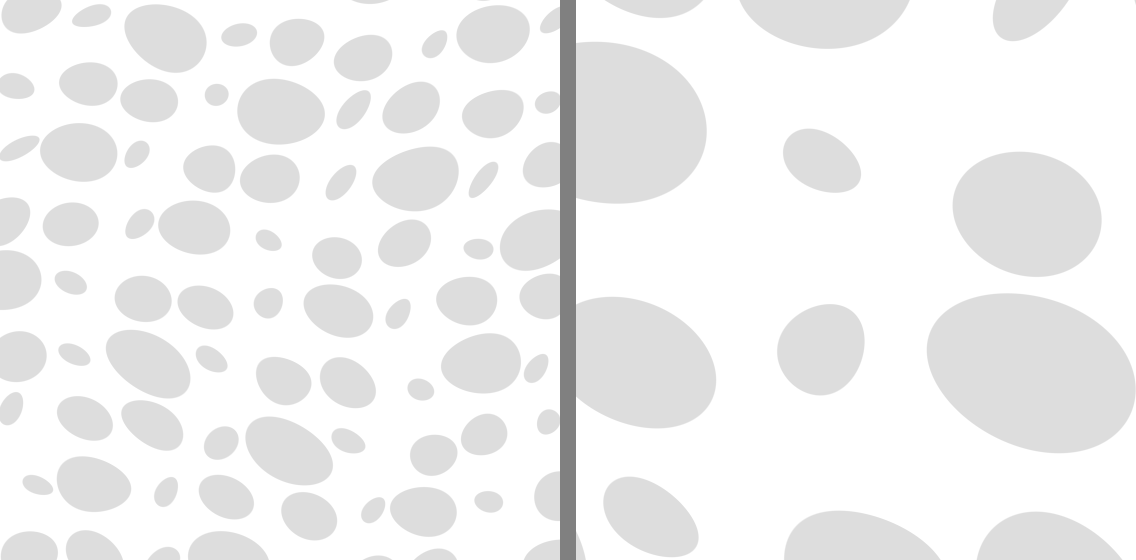
Left: the whole. Right: its middle third, enlarged.
Write a Shadertoy shader that draws this pattern.

```glsl
// Scattered pale grey egg-shaped spots of three sizes on white.

struct Spot {
    vec2 center;
    vec2 radii;
    vec2 axis;
    float egg;
};

float hash(vec2 p) {
    return fract(sin(dot(p, vec2(127.1, 311.7))) * 43758.5453);
}

// Knight's-move lattice: every fifth cell is large, two are medium, two small.
Spot spotInCell(vec2 cell) {
    float kind = mod(cell.x + 2.0 * cell.y, 5.0);
    float a = hash(cell + 0.3);
    float b = hash(cell + 17.1);
    float c = hash(cell + 41.7);
    vec2 jitter = vec2(hash(cell + 5.9), hash(cell + 71.3)) - 0.5;

    vec2 radii;
    float tilt;
    if (kind < 0.5) {                            // large, nearly level
        radii = vec2(0.65, 0.48) * mix(0.94, 1.04, a);
        tilt = mix(-0.40, 0.18, b);
    } else if (kind > 1.5 && kind < 3.5) {       // medium
        radii = vec2(mix(0.40, 0.47, a), mix(0.32, 0.38, c));
        tilt = mix(-0.55, 0.60, b);
    } else {                                     // small, mostly rising to the right
        radii = vec2(mix(0.18, 0.34, a), mix(0.13, 0.19, c));
        tilt = b < 0.7 ? mix(0.35, 1.1, b / 0.7) : -0.35;
    }
    float egg = 0.32 * (hash(cell + 93.5) - 0.5);
    return Spot(cell + 0.5 + 0.30 * jitter, radii, vec2(cos(tilt), sin(tilt)), egg);
}

vec2 toLocal(Spot s, vec2 v) {
    return vec2(dot(v, s.axis), dot(v, vec2(-s.axis.y, s.axis.x)));
}

// Extent of the ellipse along a unit direction.
float reach(Spot s, vec2 dir) {
    return 1.0 / length(toLocal(s, dir) / s.radii);
}

// Largest scale that keeps a gap to all neighbours.
float fittingScale(Spot s, vec2 cell) {
    float scale = 1.0;
    for (int y = -1; y <= 1; y++)
    for (int x = -1; x <= 1; x++) {
        if (x == 0 && y == 0) continue;
        Spot other = spotInCell(cell + vec2(x, y));
        vec2 v = other.center - s.center;
        float d = length(v);
        scale = min(scale, (d - 0.09) / (reach(s, v / d) + reach(other, v / d)));
    }
    return scale;
}

// Approximate signed distance to the egg outline.
float eggDistance(Spot s, vec2 offset, float scale) {
    vec2 r = s.radii * scale;
    vec2 q = toLocal(s, offset);
    q.y *= 1.0 + s.egg * clamp(q.x / r.x, -1.5, 1.5);
    float k = length(q / r);
    return k * (k - 1.0) / max(length(q / (r * r)), 0.001);
}

void mainImage(out vec4 fragColor, in vec2 fragCoord) {
    vec2 p = 8.4 * fragCoord / iResolution.y + vec2(13.2, 7.6);
    float pixel = 8.4 / iResolution.y;

    // Bend the lattice so that its rows do not show
    p += 0.25 * sin(0.65 * p.yx + vec2(0.0, 2.0));

    vec2 home = floor(p);
    float dist = 1.0;
    for (int y = -1; y <= 1; y++)
    for (int x = -1; x <= 1; x++) {
        vec2 cell = home + vec2(x, y);
        Spot s = spotInCell(cell);
        vec2 offset = p - s.center;
        if (length(offset) > s.radii.x * 1.2 + 2.0 * pixel) continue;
        dist = min(dist, eggDistance(s, offset, fittingScale(s, cell)));
    }

    float ink = 1.0 - smoothstep(-0.75 * pixel, 0.75 * pixel, dist);
    fragColor = vec4(mix(vec3(1.0), vec3(0.867), ink), 1.0);
}
```
